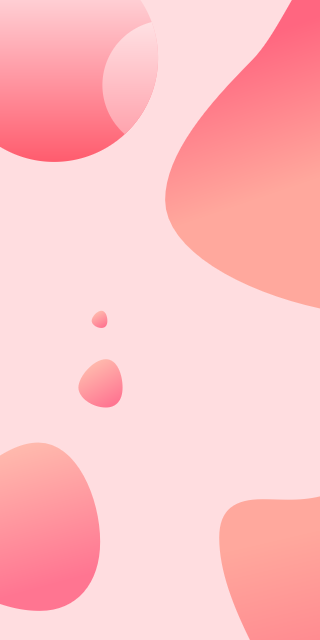
A Shadertoy shader for this background:

```glsl
// Units: the canvas is 100 wide and 200 high
const vec2 CANVAS = vec2(100.0, 200.0);
const int CURVE_STEPS = 16;

const vec3 BACKGROUND  = vec3(1.0, 0.867, 0.878);
const vec3 DISC_TOP    = vec3(1.0, 0.81, 0.83);
const vec3 DISC_BOTTOM = vec3(1.0, 0.36, 0.43);
const vec3 LENS_TOP    = vec3(1.0, 0.88, 0.89);
const vec3 LENS_BOTTOM = vec3(1.0, 0.64, 0.68);
const vec3 ROSE        = vec3(1.0, 0.40, 0.50);
const vec3 SALMON      = vec3(1.0, 0.66, 0.615);
const vec3 CORAL       = vec3(1.0, 0.53, 0.56);
const vec3 PEACH       = vec3(1.0, 0.73, 0.68);
const vec3 PINK        = vec3(1.0, 0.46, 0.57);

const vec2 DISC_CENTER = vec2(16.9, 181.9);
const float DISC_RADIUS = 32.5;
const vec2 LENS_CENTER = vec2(52.3, 173.4);
const float LENS_RADIUS = 20.3;

const vec2 DROP_CENTER = vec2(31.4, 80.2);
const vec2 DROP_STEP = vec2(-0.3, 20.0);
const float DROP_SHRINK = 0.355;

// Outline traced by a pen, giving a signed distance to the point
struct Path { vec2 point; vec2 pen; float dist2; float side; };

Path startPath(vec2 point, vec2 pen) {
    return Path(point, pen, 1e6, 1.0);
}

void lineTo(inout Path path, vec2 to) {
    vec2 edge = to - path.pen;
    vec2 w = path.point - path.pen;
    vec2 gap = w - edge * clamp(dot(w, edge) / dot(edge, edge), 0.0, 1.0);
    path.dist2 = min(path.dist2, dot(gap, gap));
    bvec3 crossing = bvec3(w.y >= 0.0, path.point.y < to.y, edge.x * w.y > edge.y * w.x);
    if (all(crossing) || all(not(crossing))) path.side = -path.side;
    path.pen = to;
}

void curveTo(inout Path path, vec2 c1, vec2 c2, vec2 to) {
    vec2 from = path.pen;
    for (int i = 1; i <= CURVE_STEPS; i++) {
        float t = float(i) / float(CURVE_STEPS);
        float s = 1.0 - t;
        lineTo(path, s*s*s * from + 3.0*s*s*t * c1 + 3.0*s*t*t * c2 + t*t*t * to);
    }
}

float signedDistance(Path path) {
    return path.side * sqrt(path.dist2);
}

float bigBlob(vec2 p) {
    Path path = startPath(p, vec2(92.7, 202.6));
    curveTo(path, vec2(86.7, 192.2), vec2(83.3, 185.7), vec2(78.1, 180.5));
    curveTo(path, vec2(65.1, 167.4), vec2(51.6, 151.8), vec2(51.6, 137.5));
    curveTo(path, vec2(51.6, 121.9), vec2(75.5, 108.9), vec2(100.0, 103.6));
    lineTo(path, vec2(112.0, 102.1));
    lineTo(path, vec2(112.0, 202.6));
    lineTo(path, vec2(92.7, 202.6));
    return signedDistance(path);
}

float cornerBlob(vec2 p) {
    Path path = startPath(p, vec2(78.6, -1.0));
    curveTo(path, vec2(72.9, 10.4), vec2(68.5, 21.6), vec2(68.5, 32.0));
    curveTo(path, vec2(68.5, 41.1), vec2(73.7, 44.0), vec2(82.0, 44.0));
    curveTo(path, vec2(88.5, 44.0), vec2(94.3, 43.2), vec2(101.6, 45.3));
    lineTo(path, vec2(112.0, 46.0));
    lineTo(path, vec2(112.0, -1.0));
    lineTo(path, vec2(78.6, -1.0));
    return signedDistance(path);
}

float eggBlob(vec2 p) {
    Path path = startPath(p, vec2(-2.6, 56.0));
    curveTo(path, vec2(2.1, 59.1), vec2(6.8, 61.7), vec2(12.0, 61.7));
    curveTo(path, vec2(24.0, 61.7), vec2(31.3, 44.3), vec2(31.3, 30.7));
    curveTo(path, vec2(31.3, 17.7), vec2(24.0, 9.1), vec2(12.5, 9.1));
    curveTo(path, vec2(7.3, 9.1), vec2(2.6, 10.2), vec2(-2.6, 12.2));
    lineTo(path, vec2(-2.6, 56.0));
    return signedDistance(path);
}

float droplet(vec2 p) {
    Path path = startPath(p, vec2(-6.9, -1.3));
    curveTo(path, vec2(-6.9, 2.1), vec2(-2.2, 7.55), vec2(1.7, 7.55));
    curveTo(path, vec2(5.3, 7.55), vec2(6.9, 2.6), vec2(6.9, -1.3));
    curveTo(path, vec2(6.9, -5.5), vec2(4.8, -7.55), vec2(1.7, -7.55));
    curveTo(path, vec2(-2.7, -7.55), vec2(-6.9, -4.4), vec2(-6.9, -1.3));
    return signedDistance(path);
}

vec3 gradient(vec2 p, vec2 from, vec2 to, vec3 first, vec3 last) {
    vec2 axis = to - from;
    return mix(first, last, clamp(dot(p - from, axis) / dot(axis, axis), 0.0, 1.0));
}

void mainImage(out vec4 fragColor, in vec2 fragCoord) {
    vec2 p = fragCoord / iResolution.xy * CANVAS;
    float pixel = CANVAS.y / iResolution.y;
    #define COVER(d) clamp(0.5 - (d) / pixel, 0.0, 1.0)
    vec3 color = BACKGROUND;

    // Disc with a pale lens where a second disc overlaps it
    float disc = length(p - DISC_CENTER) - DISC_RADIUS;
    float lens = max(disc, length(p - LENS_CENTER) - LENS_RADIUS);
    color = mix(color, gradient(p, vec2(0, 200), vec2(0, 149.5), DISC_TOP, DISC_BOTTOM), COVER(disc));
    color = mix(color, gradient(p, vec2(0, 193), vec2(0, 158), LENS_TOP, LENS_BOTTOM), COVER(lens));

    // Large blobs cut by the canvas edges
    color = mix(color, gradient(p, vec2(69, 184.4), vec2(84.6, 138.8), ROSE, SALMON), COVER(bigBlob(p)));
    color = mix(color, gradient(p, vec2(80.7, 30.7), vec2(89.8, -8.3), SALMON, CORAL), COVER(cornerBlob(p)));
    color = mix(color, gradient(p, vec2(5.2, 60.7), vec2(16.9, 17.7), PEACH, PINK), COVER(eggBlob(p)));

    // Rising droplets, each smaller than the last
    for (int i = 0; i < 2; i++) {
        float size = pow(DROP_SHRINK, float(i));
        vec2 q = (p - DROP_CENTER - DROP_STEP * float(i)) / size;
        vec3 tint = gradient(q, vec2(-3.3, 6.0), vec2(3.8, -6.5), PEACH, PINK);
        color = mix(color, tint, COVER(droplet(q) * size));
    }

    fragColor = vec4(color, 1.0);
}
```
